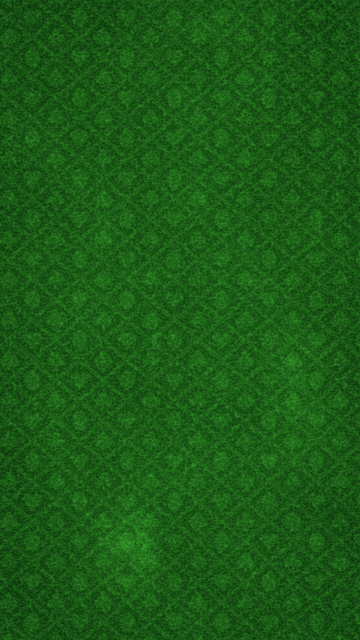
Give the GLSL for this pattern, as a WebGL 1 fragment shader.

```glsl
precision highp float;
uniform vec2 u_resolution;

vec2 hash2(vec2 p) {
  return fract(sin(vec2(dot(p, vec2(127.1, 311.7)), dot(p, vec2(269.5, 183.3)))) * 43758.5);
}

// Distances to the nearest and second nearest feature points
vec2 cellular(vec2 p) {
  vec2 base = floor(p), best = vec2(8.0);
  for (int j = -1; j <= 1; j++) {
    for (int i = -1; i <= 1; i++) {
      vec2 c = base + vec2(float(i), float(j));
      float d = length(c + hash2(c) - p);
      best = d < best.x ? vec2(d, best.x) : vec2(best.x, min(best.y, d));
    }
  }
  return best;
}

// Layered, rotated sines: soft blotches around zero
float clouds(vec2 p) {
  float sum = 0.0, amp = 0.5;
  for (int i = 0; i < 6; i++) {
    p = mat2(0.8, 0.6, -0.6, 0.8) * p * 1.7 + 2.3;
    sum += amp * sin(p.x + 1.3 * sin(p.y)) * cos(p.y + sin(p.x * 0.7));
    amp *= 0.65;
  }
  return sum;
}

float stem(vec2 q) {
  return max(abs(q.x) - 0.08 - 0.3 * max(-q.y - 0.45, 0.0), max(q.y, -q.y - 1.0));
}

float heart(vec2 q) {
  q.x = abs(q.x);
  float lobe = length(q - vec2(0.45, 0.3)) - 0.5;
  float wedge = max(dot(q + vec2(0.0, 1.0), vec2(0.76, -0.65)), q.y - 0.3);
  return min(lobe, wedge);
}

float spade(vec2 q) {
  return min(heart(vec2(q.x, 0.1 - q.y)), stem(q));
}

float club(vec2 q) {
  float top = length(q - vec2(0.0, 0.5)) - 0.43;
  float side = length(vec2(abs(q.x) - 0.46, q.y + 0.15)) - 0.43;
  return min(min(top, side), stem(q));
}

float diamond(vec2 q) {
  return length(vec2(abs(q.x) + 0.3, q.y)) - 1.1;
}

// The parity of the lattice cell selects its suit
float suit(vec2 q, vec2 id) {
  vec2 odd = mod(id, 2.0);
  float even = odd.x < 0.5 ? diamond(q) : club(q);
  float other = odd.x < 0.5 ? spade(q) : heart(q);
  return odd.y < 0.5 ? even : other;
}

float patchAt(vec2 p, vec2 center, vec2 radius) {
  vec2 d = (p - center) / radius;
  return exp(-dot(d, d));
}

void main() {
  vec2 p = gl_FragCoord.xy / u_resolution.x;
  float pixel = 1.0 / u_resolution.x;

  // Woven fibre grain
  float fine = cellular(p * mat2(125.0, 45.0, -35.0, 150.0)).x - 0.45;
  float coarse = cellular(p * vec2(70.0, 85.0) + 9.0).x - 0.45;

  // Diagonal lattice: 7.6 diamonds across and 15.87 down
  vec2 g = p * vec2(7.6, 8.927) - vec2(3.68, 7.44);
  g += 0.025 * vec2(fine, coarse);
  vec2 lattice = vec2(g.x + g.y, g.x - g.y);
  vec2 id = floor(lattice + 0.5);
  vec2 f = lattice - id;
  float edge = 0.5 - max(abs(f.x), abs(f.y));
  float soft = 0.02 + 12.0 * pixel;
  float line = 1.0 - smoothstep(0.065 - soft * 0.5, 0.065 + soft * 0.5, edge);

  // Suit in the middle of each diamond
  vec2 q = vec2((f.x + f.y) * 0.587, (f.x - f.y) * 0.5) / 0.235;
  float blur = 0.06 + 20.0 * pixel;
  float motif = 1.0 - smoothstep(-blur, blur, suit(q, id));

  // Rubbed patches, faint creases and uneven pile
  float blotch = clouds(p * 5.0);
  float mottled = 0.65 + 0.7 * clouds(p * 17.0 + 4.0);
  float rubbed = 1.1 * patchAt(p, vec2(0.37, 0.25), vec2(0.07, 0.11))
    + 0.7 * patchAt(p, vec2(0.84, 0.71), vec2(0.08, 0.14))
    + 0.5 * patchAt(p, vec2(0.42, 1.01), vec2(0.07, 0.03))
    + 0.5 * patchAt(p, vec2(0.43, 0.84), vec2(0.012, 0.08))
    + 0.4 * patchAt(p, vec2(0.28, 1.11), vec2(0.04, 0.04))
    + 0.4 * patchAt(p, vec2(0.58, 1.71), vec2(0.14, 0.06));
  vec2 veins = cellular(p * 4.0 + 0.12 * blotch);
  float crease = (1.0 - smoothstep(0.0, 0.05, veins.y - veins.x)) * smoothstep(0.1, 0.6, blotch);
  float vignette = smoothstep(0.35, 1.0, length((gl_FragCoord.xy / u_resolution - 0.5) * 1.5));

  float tone = 0.35 + 0.055 * line + 0.075 * motif;
  tone += 0.19 * fine + 0.1 * coarse + 0.025 * blotch;
  tone += 0.15 * rubbed * max(mottled, 0.0) + 0.04 * crease - 0.055 * vignette;

  // Dark to bright green ramp
  vec3 color = mix(vec3(0.08, 0.29, 0.07), vec3(0.18, 0.55, 0.14), (tone - 0.29) / 0.26);
  gl_FragColor = vec4(clamp(color, 0.0, 1.0), 1.0);
}
```
